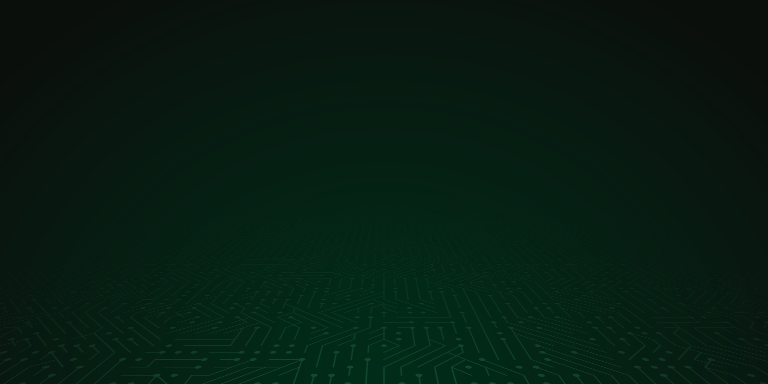
Give the GLSL for this background, as a Shadertoy shader.

```glsl
const vec3 EDGE_COLOR = vec3(0.043, 0.058, 0.047);
const vec3 GLOW_COLOR = vec3(0.003, 0.175, 0.097);
const vec3 TRACE_COLOR = vec3(0.13, 0.36, 0.25);
const vec2 GLOW_CENTER = vec2(0.0, 0.03);
const float GLOW_ASPECT = 0.85;
const float GLOW_RADIUS = 1.15;
const float GLOW_POWER = 1.2;
const float HORIZON = 0.66;
const float FLOOR_STRETCH = 1.32;
const float GRID_DENSITY = 14.0;
const float TRACE_WIDTH = 0.04;
const float PAD_RADIUS = 0.19;
const float GAP_CHANCE = 0.24;
const float TRACE_OPACITY = 0.65;
const float FADE_HEIGHT = 0.54;
const float SIDE_DROP = 0.16;
const vec2 BLOCK_SIZE = vec2(5.0, 3.0);

float hash(vec2 p) {
    return fract(sin(dot(p, vec2(127.1, 311.7))) * 43758.5453);
}

float segmentDistance(vec2 p, vec2 span) {
    return length(p - span * clamp(dot(p, span) / dot(span, span), 0.0, 1.0));
}

// Neighbouring nodes share a direction, giving bundles of parallel traces
vec2 traceDirection(vec2 node) {
    vec2 block = floor((node + vec2(0.0, 2.0 * hash(floor(node.xx / BLOCK_SIZE.x)))) / BLOCK_SIZE);
    float choice = hash(block + 0.37 * floor(hash(node + 9.2) + 0.12));
    if (choice < 0.52) return vec2(0.0, 1.0);
    if (choice < 0.72) return vec2(1.0, 1.0);
    if (choice < 0.92) return vec2(-1.0, 1.0);
    return vec2(1.0, 0.0);
}

// Nearest trace or round pad on the circuit lattice
float circuitDistance(vec2 p) {
    vec2 cell = floor(p);
    float nearest = 10.0;
    for (int row = -1; row <= 1; row++) {
        for (int column = -1; column <= 2; column++) {
            vec2 node = cell + vec2(column, row);
            vec2 offset = p - node;
            bool isPad = hash(node + 31.7) < GAP_CHANCE;
            float shape = isPad
                ? length(offset) - PAD_RADIUS
                : segmentDistance(offset, traceDirection(node)) - TRACE_WIDTH;
            nearest = min(nearest, shape);
        }
    }
    return nearest;
}

void mainImage(out vec4 fragColor, in vec2 fragCoord) {
    vec2 p = (fragCoord - vec2(0.5 * iResolution.x, 0.0)) / iResolution.y;

    // Broad glow rising from the bottom centre
    float radius = length((p - GLOW_CENTER) * vec2(GLOW_ASPECT, 1.0));
    float falloff = pow(min(radius / GLOW_RADIUS, 1.0), GLOW_POWER);
    vec3 color = mix(GLOW_COLOR, EDGE_COLOR, falloff);

    // Circuit floor in perspective
    float depth = 1.0 / max(HORIZON - p.y, 0.08);
    vec2 grid = GRID_DENSITY * depth * vec2(p.x, FLOOR_STRETCH);
    vec2 pixel = GRID_DENSITY * depth * vec2(1.0, FLOOR_STRETCH * depth) / iResolution.y;
    float blur = 0.5 * (pixel.x + pixel.y);
    float coverage = 1.0 - smoothstep(-0.5 * blur, 0.5 * blur, circuitDistance(grid));

    // Fade into the distance and toward the sides
    float fadeTop = FADE_HEIGHT - SIDE_DROP * p.x * p.x;
    float fade = 1.0 - smoothstep(-0.08, fadeTop, p.y);
    float sideFade = mix(1.0, 0.55, smoothstep(0.2, 1.0, abs(p.x)));
    color = mix(color, TRACE_COLOR, coverage * fade * sideFade * TRACE_OPACITY);

    fragColor = vec4(color, 1.0);
}
```
